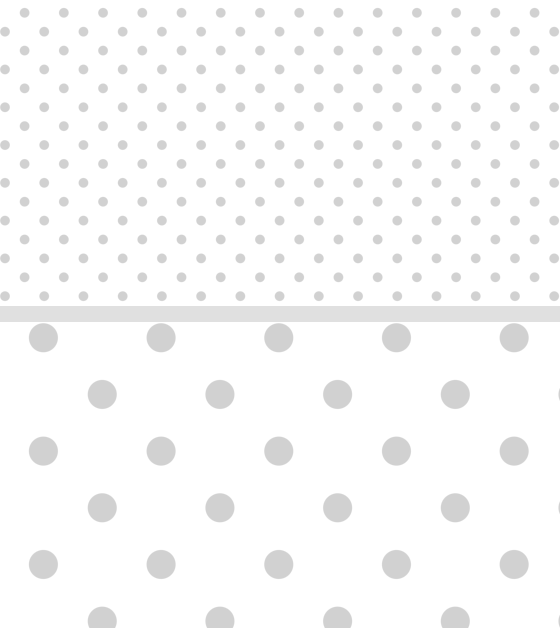
Top, the full canvas; bottom, a detail of the centre.
Give the GLSL for this pattern, as a Shadertoy shader.

```glsl
// Staggered rows of small pale grey polka dots on white.

const vec2 DOT_PITCH = vec2(0.1282, 0.06174);   // column and row spacing, in canvas heights
const vec2 FIRST_DOT = vec2(0.0163, 0.0321);    // centre of the lowest, leftmost dot
const float DOT_RADIUS = 0.0158;
const vec3 PAPER = vec3(1.0);
const vec3 DOT_GREY = vec3(0.82);

// Signed distance to the dot in the nearest row, with odd rows shifted half a column.
float staggeredDots(vec2 p, vec2 pitch, float radius) {
    float row = floor(p.y / pitch.y + 0.5);
    float shift = 0.5 * mod(row, 2.0);
    float column = floor(p.x / pitch.x - shift + 0.5);
    vec2 centre = vec2(column + shift, row) * pitch;
    return length(p - centre) - radius;
}

// Antialiased coverage of the inside of a shape.
float coverage(float dist, float pixel) {
    return 1.0 - smoothstep(-0.75 * pixel, 0.75 * pixel, dist);
}

void mainImage(out vec4 fragColor, in vec2 fragCoord) {
    float pixel = 1.0 / iResolution.y;
    vec2 p = fragCoord * pixel - FIRST_DOT;

    float dots = coverage(staggeredDots(p, DOT_PITCH, DOT_RADIUS), pixel);
    fragColor = vec4(mix(PAPER, DOT_GREY, dots), 1.0);
}
```
